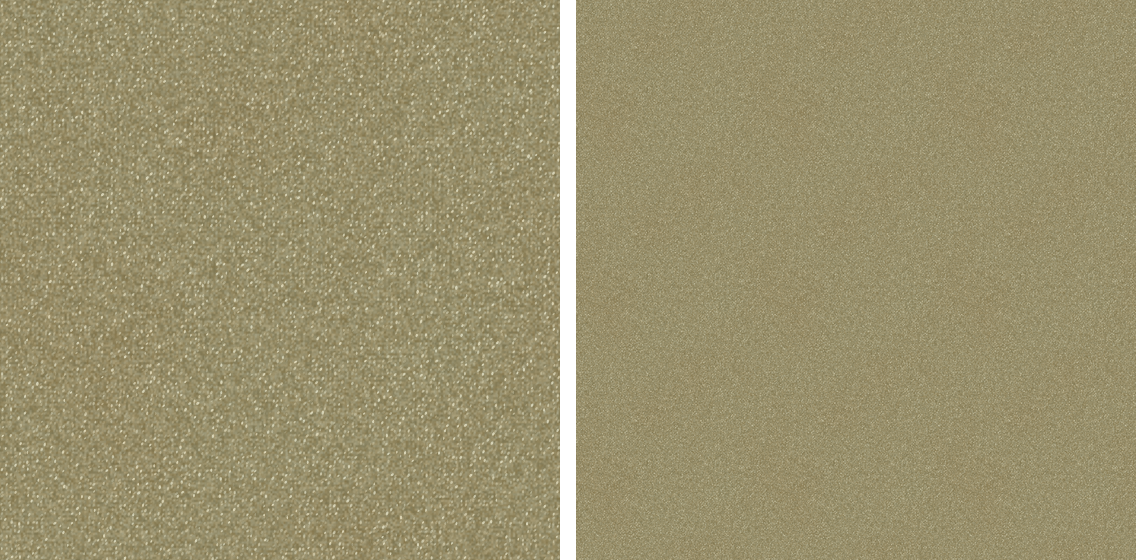
Left: one tile. Right: repeated 3 by 3.
Reproduce this texture procedurally as a WebGL 1 fragment shader.

```glsl
precision highp float;
// Seamless olive-khaki woven cloth with fine grain and pale slanted flecks in diagonal rows.
uniform vec2 u_resolution;

float hash(vec2 cell, float seed) {
  vec3 p = fract(vec3(cell.xyx + seed * 17.3) * vec3(0.1031, 0.1030, 0.0973));
  p += dot(p, p.yzx + 33.33);
  return fract((p.x + p.y) * p.z);
}

// Value noise that wraps after a whole number of cells
float wrapNoise(vec2 uv, float cells, float seed) {
  vec2 p = uv * cells;
  vec2 i = floor(p);
  vec2 f = fract(p);
  f = f * f * (3.0 - 2.0 * f);
  vec2 a = mod(i, cells);
  vec2 b = mod(i + 1.0, cells);
  float low = mix(hash(a, seed), hash(vec2(b.x, a.y), seed), f.x);
  float high = mix(hash(vec2(a.x, b.y), seed), hash(b, seed), f.x);
  return mix(low, high, f.y);
}

// Short leaning threads, brighter on every second diagonal of the grid
float flecks(vec2 uv, float cells) {
  vec2 p = uv * cells;
  vec2 home = floor(p);
  float light = 0.0;
  for (int y = -1; y <= 1; y++) {
    for (int x = -1; x <= 1; x++) {
      vec2 cell = home + vec2(float(x), float(y));
      vec2 id = mod(cell, cells);
      vec2 jitter = vec2(hash(id, 1.0), hash(id, 2.0)) - 0.5;
      vec2 d = p - cell - 0.5 - 0.6 * jitter;
      float lean = 0.45 + 0.9 * (hash(id, 3.0) - 0.5);
      float c = cos(lean);
      float s = sin(lean);
      vec2 q = vec2(c * d.x - s * d.y, s * d.x + c * d.y);
      float size = 0.8 + 0.4 * hash(id, 4.0);
      float shape = 1.0 - smoothstep(0.4, 1.4, length(q / (size * vec2(0.25, 0.4))));
      float h = hash(id, 5.0);
      float row = mix(1.0, 0.5, mod(id.x + cells - id.y, 2.0));
      light = max(light, shape * row * (0.1 + 0.95 * h * h));
    }
  }
  return light;
}

void main() {
  vec2 uv = gl_FragCoord.xy / u_resolution;

  // Fine grain, soft grain and broad mottling
  float grain = 0.5 * (wrapNoise(uv, 256.0, 6.0) - 0.5);
  grain += 0.1 * (wrapNoise(uv, 128.0, 7.0) - 0.5);
  float mottle = wrapNoise(uv, 5.0, 8.0) + 0.5 * wrapNoise(uv, 11.0, 9.0) - 0.75;

  float tone = 0.17 + grain + 0.035 * mottle + flecks(uv, 128.0);
  vec3 shadow = vec3(0.53, 0.49, 0.34);
  vec3 highlight = vec3(0.80, 0.78, 0.66);
  vec3 color = mix(shadow, highlight, clamp(tone, -0.2, 1.15));

  // Slight warm and green shifts in the yarn
  float warmth = wrapNoise(uv, 256.0, 10.0) - 0.5;
  color += vec3(0.03, 0.0, -0.03) * warmth;
  color += vec3(-0.008, 0.002, 0.004) * mottle;

  gl_FragColor = vec4(color, 1.0);
}
```
